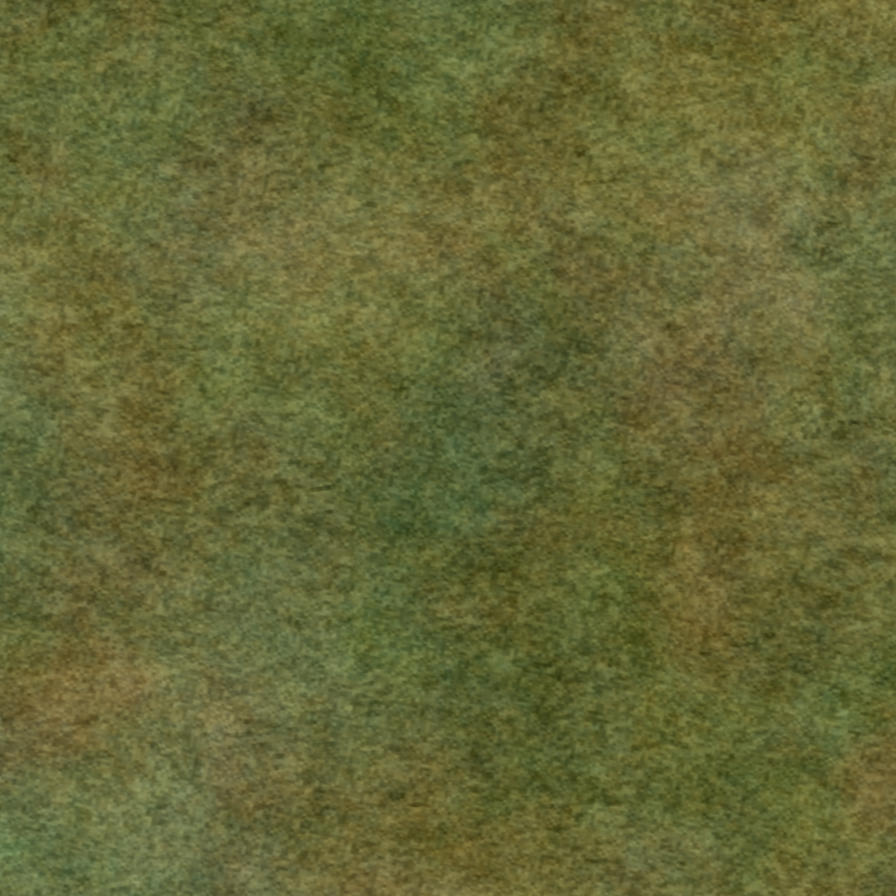
Reproduce this texture procedurally as a Shadertoy shader.

```glsl
// Weathered meadow turf: broad drifts of olive, moss and straw colour
// built from fractal value noise, with mid-sized clumps, fine sideways
// blade grain and a few thin dark creases laid over them.

const vec3 OLIVE = vec3(0.394, 0.408, 0.214);
const vec3 WARM_SHIFT = vec3(0.075, -0.020, -0.010);
const vec3 GREY_SHIFT = vec3(0.000, 0.012, 0.066);
const vec3 LIGHT_SHIFT = vec3(1.0, 1.0, 0.80);
const vec3 STRAW_SHIFT = vec3(0.024, 0.002, -0.018);

float hash(ivec2 cell, uint seed) {
    uint h = uint(cell.x) * 374761393u + uint(cell.y) * 668265263u
           + seed * 974634777u;
    h = (h ^ (h >> 13)) * 1274126177u;
    h = (h ^ (h >> 16)) * 2246822519u;
    h ^= h >> 15;
    return float(h & 65535u) / 65535.0;
}

// Smooth value noise in the range -1 to 1
float noise(vec2 p, uint seed) {
    ivec2 cell = ivec2(floor(p));
    vec2 f = fract(p);
    f = f * f * f * (f * (f * 6.0 - 15.0) + 10.0);
    float low = mix(hash(cell, seed), hash(cell + ivec2(1, 0), seed), f.x);
    float high = mix(hash(cell + ivec2(0, 1), seed),
                     hash(cell + ivec2(1, 1), seed), f.x);
    return 2.0 * mix(low, high, f.y) - 1.0;
}

vec2 rotate(vec2 p, float angle) {
    float c = cos(angle), s = sin(angle);
    return vec2(c * p.x - s * p.y, s * p.x + c * p.y);
}

// Octaves are turned against each other to hide the lattice
float fbm(vec2 p, int octaves, float gain, uint seed) {
    float sum = 0.0, total = 0.0, weight = 1.0;
    for (int i = 0; i < octaves; i++) {
        sum += weight * noise(p, seed + uint(i));
        total += weight;
        weight *= gain;
        p = rotate(p, 0.65) * 2.03 + 7.3;
    }
    return sum / total;
}

// Short blades: two layers of stretched noise, crossing at a slight angle
float bladeGrain(vec2 p, uint seed) {
    float coarse = noise(rotate(p, -0.15) * vec2(120.0, 185.0), seed);
    float fine = noise(rotate(p, 0.22) * vec2(230.0, 300.0), seed + 1u);
    return 0.46 * coarse + 0.54 * fine;
}

// Thin dark lines that show only inside scattered patches
float creases(vec2 p, uint seed) {
    float line = noise(rotate(p, -0.12) * vec2(55.0, 150.0), seed);
    float patches = fbm(p * 11.0, 2, 0.5, seed + 1u);
    return smoothstep(0.30, 0.85, line) * smoothstep(0.10, 0.60, patches);
}

void mainImage(out vec4 fragColor, in vec2 fragCoord) {
    vec2 p = fragCoord / iResolution.y;

    // Gentle bending makes the drifts and blades wander
    vec2 bend = vec2(fbm(p * 6.0, 3, 0.5, 11u), fbm(p * 6.0, 3, 0.5, 21u));
    vec2 drift = p + 0.06 * bend;
    vec2 blade = p + 0.006 * bend;

    // Broad colour drifts
    float warmth = fbm(rotate(drift, 0.4) * 4.5, 5, 0.62, 31u);
    float greyness = fbm(rotate(drift, 1.1) * 4.0, 5, 0.60, 41u);
    float brightness = fbm(rotate(drift, 0.8) * 4.5, 4, 0.60, 51u);

    // Clumps and grain
    float clumps = fbm(rotate(blade, 0.1) * vec2(26.0, 38.0), 3, 0.8, 61u);
    float grain = bladeGrain(blade, 71u);
    float straw = fbm(rotate(blade, 0.3) * vec2(62.0, 85.0), 2, 0.8, 81u);

    float light = 0.080 * brightness + 0.080 * clumps + 0.108 * grain
                - 0.070 * creases(blade, 91u);

    vec3 turf = OLIVE + WARM_SHIFT * warmth + GREY_SHIFT * greyness
              + STRAW_SHIFT * straw + LIGHT_SHIFT * light;
    fragColor = vec4(clamp(turf, 0.0, 1.0), 1.0);
}
```
